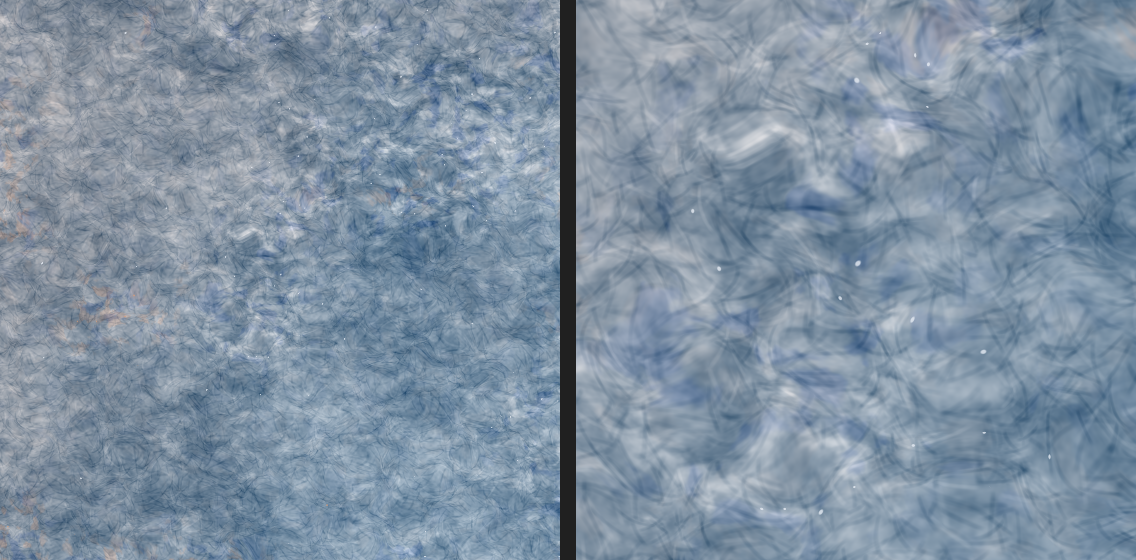
Left, the full canvas; right, a detail of the centre.
Reproduce this texture procedurally as a three.js fragment shader.

```glsl
// Frosted blue fibrous sheet with pale flakes, rusty patches and tiny glints.
varying vec2 vUv;

float hash(vec2 p) {
  return fract(sin(dot(p, vec2(127.1, 311.7))) * 43758.5453);
}

vec2 hash2(vec2 p) {
  return vec2(hash(p), hash(p + 37.3));
}

float noise(vec2 p) {
  vec2 i = floor(p), f = fract(p);
  f = f * f * (3.0 - 2.0 * f);
  return mix(mix(hash(i), hash(i + vec2(1.0, 0.0)), f.x),
             mix(hash(i + vec2(0.0, 1.0)), hash(i + 1.0), f.x), f.y);
}

float fbm(vec2 p) {
  float sum = 0.0, amp = 0.53;
  for (int i = 0; i < 4; i++) {
    sum += amp * noise(p);
    p = mat2(0.8, 0.6, -0.6, 0.8) * p * 2.03 + 17.7;
    amp *= 0.5;
  }
  return sum;
}

// Short strands, one per cell, leaning mostly sideways
float fibres(vec2 p, float cells, float seed) {
  vec2 q = p * cells + seed * 7.3;
  vec2 id = floor(q);
  float cover = 0.0;
  for (int y = -1; y <= 1; y++) {
    for (int x = -1; x <= 1; x++) {
      vec2 cell = id + vec2(float(x), float(y));
      vec2 rnd = hash2(cell + seed);
      float angle = (hash(cell + seed + 5.1) - 0.5) * 2.7 - 0.25;
      vec2 dir = vec2(cos(angle), sin(angle));
      vec2 d = q - cell - rnd;
      float along = dot(d, dir);
      float halfLength = 0.4 + 0.5 * rnd.x;
      float bend = (rnd.y - 0.5) * 0.7 * along * along;
      float across = abs(dot(d, vec2(-dir.y, dir.x)) - bend) / cells;
      float strand = 1.0 - smoothstep(0.0003, 0.0021, across);
      strand *= 1.0 - smoothstep(halfLength * 0.6, halfLength, abs(along));
      cover = max(cover, strand * (0.4 + 0.6 * rnd.y));
    }
  }
  return cover;
}

// Rare bright dots
float glints(vec2 p, float cells, float chance) {
  vec2 q = p * cells;
  vec2 id = floor(q);
  vec2 center = 0.25 + 0.5 * hash2(id + 3.7);
  float radius = 0.08 + 0.12 * hash(id + 9.2);
  float dotMask = 1.0 - smoothstep(radius * 0.4, radius, length(fract(q) - center));
  return dotMask * step(1.0 - chance, hash(id + 1.9));
}

void main() {
  vec2 p = vUv;
  vec2 warp = vec2(noise(p * 24.0), noise(p * 24.0 + 51.0)) - 0.5;
  vec2 w = p + warp * 0.022;

  // Broad regions: frosty, rusty and plain
  float frost = smoothstep(0.42, 0.68, fbm(p * 4.2 + 3.0));
  float rust = smoothstep(0.5, 0.7, fbm(p * 4.6 + 21.0));

  // Brightness: clouds, blotches, flakes and grain
  float tone = (fbm(p * vec2(3.0, 4.5) + 8.0) - 0.5) * 0.2;
  tone += (fbm(w * vec2(13.0, 19.0) + 40.0) - 0.5) * 0.28;
  float flake = fbm(w * vec2(52.0, 70.0));
  tone += (flake - 0.5) * (0.3 + 0.2 * frost);
  tone += smoothstep(0.56, 0.72, fbm(w * vec2(38.0, 52.0) + 90.0)) * (0.07 + 0.08 * frost);
  tone += (noise(p * 230.0) - 0.5) * 0.07;
  tone += 0.03 * frost;

  // Layers of dark strands, with one pale layer on top
  for (int i = 0; i < 4; i++) {
    float layer = float(i);
    tone -= fibres(w, 36.0 + 9.0 * layer, 1.0 + layer) * 0.07;
  }
  tone += fibres(w + 0.13, 47.0, 8.0) * 0.06;

  // Pale left corners
  tone += 0.1 * (1.0 - smoothstep(0.0, 0.16, length(p - vec2(0.0, 0.98))));
  tone += 0.09 * (1.0 - smoothstep(0.0, 0.14, length(p)));

  // Grey at the upper left, teal at the lower right
  float diagonal = smoothstep(0.1, 0.9, (p.x + 1.0 - p.y) * 0.5 + (fbm(p * 3.0) - 0.5) * 0.5);
  vec3 color = vec3(0.515, 0.575, 0.65) + tone * vec3(1.0, 0.83, 0.69);
  color += mix(vec3(0.025, 0.0, -0.03), vec3(-0.04, 0.003, 0.015), diagonal);

  // Rusty crumbs and indigo hollows
  float crumbs = smoothstep(0.5, 0.66, fbm(w * 62.0 + 130.0));
  float hollows = smoothstep(0.53, 0.68, fbm(w * 44.0 + 160.0));
  color += crumbs * (0.12 + 0.88 * rust) * vec3(0.1, 0.01, -0.05);
  color += hollows * (0.2 + 0.8 * max(rust, frost)) * vec3(-0.09, -0.07, -0.015);

  // White and amber glints
  float sparkle = glints(w, 90.0, 0.004 + 0.035 * frost);
  color = mix(color, vec3(0.9, 0.92, 0.95), sparkle * 0.8);
  color = mix(color, vec3(0.85, 0.62, 0.48), glints(p + 0.37, 80.0, 0.002 + 0.015 * rust) * 0.7);

  gl_FragColor = vec4(clamp(color, 0.0, 1.0), 1.0);
}
```
